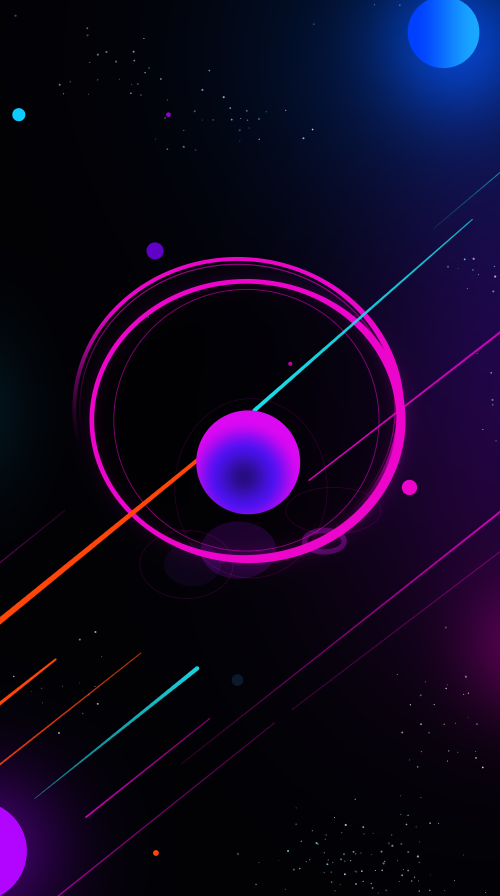
Write a WebGL 2 fragment shader that draws this background.

```glsl
#version 300 es
precision highp float;
// Neon space: glowing rings around a violet sphere, diagonal streaks, planets and star dust.
uniform vec2 u_resolution;
out vec4 fragColor;

const vec3 MAGENTA = vec3(.93, .02, .8);
const vec3 ORANGE = vec3(1., .27, .03);
const vec3 CYAN = vec3(.1, .87, .92);
const vec3 VIOLET = vec3(.7, .02, 1.);

float hash(vec2 p) {
  p = fract(p * vec2(123.34, 456.21));
  p += dot(p, p + 45.32);
  return fract(p.x * p.y);
}

// Antialiased coverage of a signed distance
float cover(float d) { return clamp(.5 - d * u_resolution.y, 0., 1.); }

// Soft elliptical falloff
float glow(vec2 p, vec2 c, vec2 r) {
  vec2 q = (p - c) / r;
  return exp(-dot(q, q));
}

// Approximate signed distance to an ellipse
float ellipse(vec2 p, vec2 c, vec2 r) {
  vec2 q = (p - c) / r;
  float k = length(q);
  return k * (k - 1.) / max(length(q / r), .001);
}

float ring(vec2 p, vec2 c, vec2 r, float halfWidth) {
  return cover(abs(ellipse(p, c, r)) - halfWidth);
}

void disc(inout vec3 col, vec2 p, vec2 c, float r, vec3 tint) {
  col = mix(col, tint, cover(length(p - c) - r));
}

// Line between two ends; style holds start and end half width, then opacity
void streak(inout vec3 col, vec2 p, vec4 ends, vec4 style, vec3 tint) {
  vec2 ab = ends.zw - ends.xy, ap = p - ends.xy;
  float t = clamp(dot(ap, ab) / dot(ab, ab), 0., 1.);
  float line = cover(length(ap - ab * t) - mix(style.x, style.y, t));
  col = mix(col, tint, line * mix(style.z, style.w, t));
}

float starDensity(vec2 p) {
  return .35 * glow(p, vec2(.27, .867), vec2(.065, .03))
    + .65 * glow(p, vec2(.4, .04), vec2(.075, .04))
    + .5 * glow(p, vec2(.535, .69), vec2(.03, .022))
    + .3 * glow(p, vec2(.075, .23), vec2(.04, .035))
    + .25 * glow(p, vec2(.5, .2), vec2(.05, .06))
    + .22 * glow(p, vec2(.14, .92), vec2(.08, .04))
    + .25 * glow(p, vec2(.55, .56), vec2(.025, .06));
}

vec3 stars(vec2 p, float cell) {
  vec2 id = floor(p / cell);
  vec2 c = (id + .2 + .6 * vec2(hash(id + 1.7), hash(id + 9.3))) * cell;
  float lit = step(hash(id + 7.1), starDensity(c));
  lit *= cover(length(p - c) - mix(.0004, .0012, hash(id + 4.9)));
  vec3 tint = mix(vec3(.4, .75, .75), vec3(.95, .85, .8), hash(id + 3.3));
  return tint * lit * mix(.25, .9, hash(id + 5.5));
}

vec3 background(vec2 p) {
  return vec3(.006, .006, .02)
    + vec3(.1, .015, .24) * glow(p, vec2(.6, .64), vec2(.2, .23))
    + vec3(.08, 0, .1) * glow(p, vec2(.56, .39), vec2(.2))
    + vec3(0, .09, .24) * glow(p, vec2(.5, .94), vec2(.22, .19))
    + vec3(0, .16, .48) * glow(p, vec2(.51, .955), vec2(.085))
    + vec3(.26, 0, .2) * glow(p, vec2(.59, .275), vec2(.075, .08))
    + vec3(0, .07, .09) * glow(p, vec2(-.02, .54), vec2(.055, .09))
    + vec3(.26, 0, .42) * glow(p, vec2(-.02, .05), vec2(.09));
}

// Faint loops and reflections beneath the sphere
vec3 reflections(vec2 p) {
  float loops = ring(p, vec2(.208, .37), vec2(.052, .038), .0004)
    + ring(p, vec2(.372, .43), vec2(.053, .026), .0004)
    + ring(p, vec2(.28, .455), vec2(.085, .1), .0004);
  return vec3(.15, 0, .13) * loops
    + vec3(.1, .01, .15) * cover(ellipse(p, vec2(.266, .386), vec2(.042, .032)))
    + vec3(.04, .01, .07) * cover(ellipse(p, vec2(.215, .37), vec2(.032, .024)))
    + vec3(.25, .02, .28) * ring(p, vec2(.362, .396), vec2(.022, .012), .003);
}

// Rings, thicker at the lower right; the outer one fades at the lower left
void rings(inout vec3 col, vec2 p) {
  vec2 c = vec2(.275, .531), r = vec2(.1725, .155), dir = normalize(p - c + 1e-5);
  vec2 outerC = vec2(.265, .544), outerR = vec2(.182, .167);
  float weight = smoothstep(-.3, 1., dot(dir, vec2(.85, -.53)));
  float fade = smoothstep(-.5, .5, dot(dir, vec2(.3, .95)));
  float d = ellipse(p, c, r);
  col = col * mix(1., .55, cover(d)) + reflections(p);
  col += vec3(.28, 0, .25) * exp(-abs(d) / .007) * (.4 + .6 * weight);
  col = mix(col, MAGENTA, .55 * ring(p, c, vec2(.148, .146), .0005));
  col = mix(col, MAGENTA, fade * ring(p, outerC, outerR, mix(.0022, .004, weight)));
  col = mix(col, MAGENTA * .6, fade * ring(p, outerC, outerR - .006, .0007));
  col = mix(col, MAGENTA, cover(abs(d) - mix(.0026, .0052, weight)));
}

void main() {
  vec2 p = gl_FragCoord.xy / u_resolution.y;
  vec3 col = background(p) + stars(p, .0105) + stars(p, .017);
  rings(col, p);
  // Diagonal streaks
  streak(col, p, vec4(.527, .755, .284, .542), vec4(.0006, .0022, .8, 1), CYAN);
  streak(col, p, vec4(.58, .826, .484, .745), vec4(.0007, .0004, .65, .15), CYAN);
  streak(col, p, vec4(.22, .254, .039, .109), vec4(.0024, .0004, 1, .5), CYAN * .95);
  streak(col, p, vec4(.221, .487, -.01, .299), vec4(.0022, .0034, 1, 1), ORANGE);
  streak(col, p, vec4(.062, .264, -.01, .207), vec4(.0011, .002, 1, 1), ORANGE);
  streak(col, p, vec4(.157, .271, -.01, .139), vec4(.0006, .001, .7, .9), ORANGE);
  streak(col, p, vec4(.58, .646, .345, .464), vec4(.0013, .0008, .75, .9), MAGENTA);
  streak(col, p, vec4(.58, .446, .202, .147), vec4(.0012, .0005, .85, .2), MAGENTA);
  streak(col, p, vec4(.58, .401, .326, .208), vec4(.0006, .0006, .4, .25), MAGENTA);
  streak(col, p, vec4(.234, .198, .096, .088), vec4(.0007, .001, .5, .8), MAGENTA);
  streak(col, p, vec4(.306, .193, .06, -.004), vec4(.0006, .0008, .3, .65), MAGENTA);
  streak(col, p, vec4(.072, .43, -.01, .364), vec4(.0007, .0007, .15, .4), MAGENTA);
  // Dots and corner planets
  disc(col, p, vec2(.021, .872), .0073, vec3(.05, .8, 1));
  disc(col, p, vec2(.173, .72), .0095, vec3(.38, 0, .78));
  disc(col, p, vec2(.457, .456), .0085, MAGENTA);
  disc(col, p, vec2(.265, .241), .0065, vec3(.03, .1, .17));
  disc(col, p, vec2(.174, .048), .0032, ORANGE);
  disc(col, p, vec2(.188, .872), .0026, VIOLET * .8);
  disc(col, p, vec2(.324, .594), .0023, MAGENTA * .8);
  vec3 blue = mix(vec3(0, .25, 1), vec3(.1, .66, 1), smoothstep(.46, .535, p.x));
  disc(col, p, vec2(.495, .964), .04, blue);
  disc(col, p, vec2(-.026, .05), .056, VIOLET);
  // Central sphere: indigo core, blue body, magenta rim
  vec2 c = vec2(.277, .484);
  float k = length((p - c) / .058 - vec2(-.08, -.28));
  vec3 sphere = mix(vec3(.15, .05, .5), vec3(.3, .07, .95), smoothstep(0., .65, k));
  disc(col, p, c, .058, mix(sphere, vec3(.86, .03, .95), smoothstep(.5, 1.1, k)));
  fragColor = vec4(col, 1);
}
```
